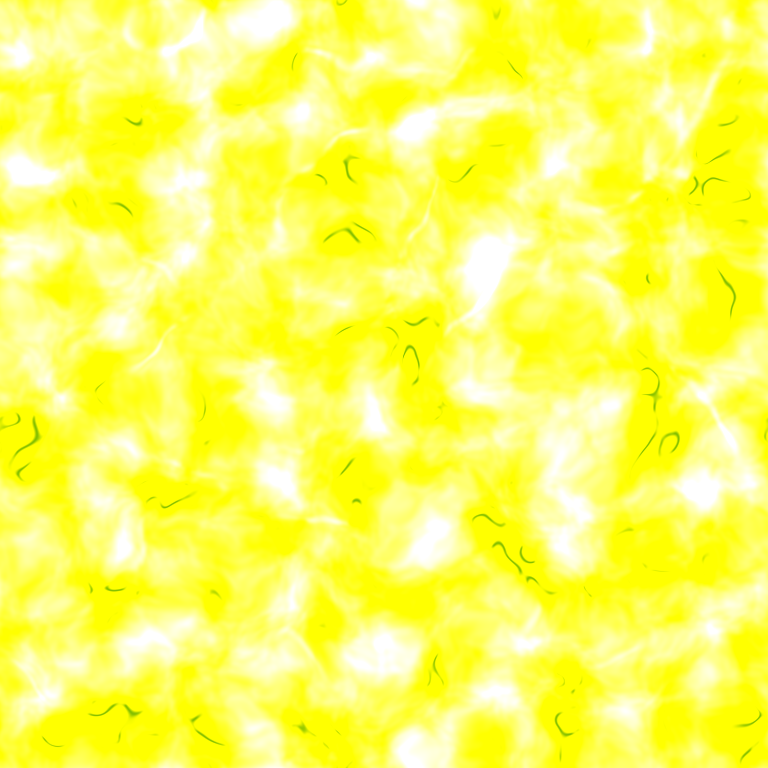
Give the GLSL for this texture, as a Shadertoy shader.

```glsl
// Soft mottled yellow clouds with white gaps, thin pale veins and olive flecks.
// Wrapping gradient noise is summed in octaves and mapped to the blue channel;
// creases of further noise layers give the veins and the flecks. Tiles exactly.

const float CLOUD_CELLS = 10.0;   // cloud cells across the canvas
const int   OCTAVES = 4;
const float ROUGHNESS = 0.52;     // amplitude ratio between octaves
const float WARP_CELLS = 7.0;
const float WARP_AMOUNT = 0.035;  // in canvas widths
const float PALE_MEAN = 0.335;    // average paleness (blue)
const float PALE_GAIN = 1.18;     // contrast of the clouds
const float VEIN_CELLS = 6.0;
const float VEIN_WIDTH = 0.055;
const float VEIN_STRENGTH = 0.34;
const float FLECK_CELLS = 26.0;
const float FLECK_WIDTH = 0.07;
const vec3  FLECK_TINT = vec3(0.48, 0.25, 0.0);  // light removed by a fleck

// Pseudo-random angle for a lattice point
float hashAngle(vec2 cell, float seed) {
    vec3 p = fract(vec3(cell.xyx + seed * 17.3) * vec3(0.1031, 0.1030, 0.0973));
    p += dot(p, p.yzx + 33.33);
    return 6.28318 * fract((p.x + p.y) * p.z);
}

// Contribution of one lattice corner, wrapped to the period
float corner(vec2 cell, vec2 offset, float period, float seed) {
    float angle = hashAngle(mod(cell, period), seed);
    return dot(vec2(cos(angle), sin(angle)), offset);
}

// Gradient noise that repeats once per canvas
float wrapNoise(vec2 uv, float period, float seed) {
    vec2 p = uv * period;
    vec2 cell = floor(p);
    vec2 f = p - cell;
    vec2 w = f * f * f * (f * (f * 6.0 - 15.0) + 10.0);
    vec2 e = vec2(1.0, 0.0);
    float low = mix(corner(cell, f, period, seed),
                    corner(cell + e.xy, f - e.xy, period, seed), w.x);
    float high = mix(corner(cell + e.yx, f - e.yx, period, seed),
                     corner(cell + e.xx, f - e.xx, period, seed), w.x);
    return mix(low, high, w.y);
}

float clouds(vec2 uv) {
    float sum = 0.0, amplitude = 1.0, cells = CLOUD_CELLS;
    for (int i = 0; i < OCTAVES; i++) {
        sum += amplitude * wrapNoise(uv, cells, float(i) + 1.0);
        amplitude *= ROUGHNESS;
        cells *= 2.0;
    }
    return sum;
}

// Thin line along the zero crossings of a noise layer
float crease(float n, float width) {
    return 1.0 - smoothstep(0.0, width, abs(n));
}

void mainImage(out vec4 fragColor, in vec2 fragCoord) {
    vec2 uv = fragCoord / iResolution.xy;

    // Bend the domain so shapes lose their lattice look
    vec2 bend = vec2(wrapNoise(uv, WARP_CELLS, 11.0), wrapNoise(uv, WARP_CELLS, 12.0));
    bend += 0.4 * vec2(wrapNoise(uv, WARP_CELLS * 3.0, 13.0), wrapNoise(uv, WARP_CELLS * 3.0, 14.0));
    vec2 q = uv + WARP_AMOUNT * bend;

    // Cloud body
    float pale = PALE_MEAN + PALE_GAIN * clouds(q);

    // Pale veins, broken up and kept out of the deepest yellow
    float veinGate = smoothstep(-0.05, 0.25, wrapNoise(uv, VEIN_CELLS, 21.0));
    float vein = crease(wrapNoise(q, VEIN_CELLS, 22.0), VEIN_WIDTH) * veinGate;
    float veined = pale + VEIN_STRENGTH * vein * smoothstep(0.0, 0.4, pale);

    // Olive flecks in the cores of the yellow patches
    float core = smoothstep(-0.08, -0.32, pale);
    float fleck = core * crease(wrapNoise(q, FLECK_CELLS, 31.0), FLECK_WIDTH);

    vec3 color = vec3(1.0, 1.0, clamp(veined, 0.0, 1.0));
    fragColor = vec4(color - FLECK_TINT * fleck, 1.0);
}
```
